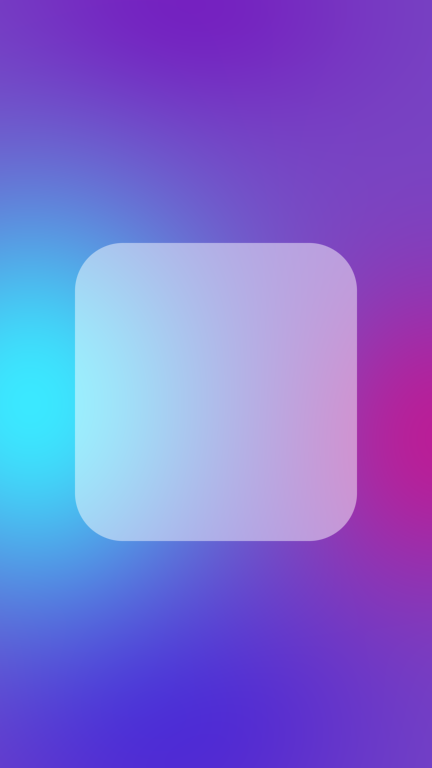
Give the GLSL for this background, as a Shadertoy shader.

```glsl
const vec3 BASE_VIOLET = vec3(0.47, 0.27, 0.765);
const vec3 TOP_PURPLE  = vec3(0.46, 0.12, 0.75);
const vec3 LOW_INDIGO  = vec3(0.305, 0.14, 0.83);
const vec3 HOT_MAGENTA = vec3(0.73, 0.11, 0.59);
const vec3 BRIGHT_CYAN = vec3(0.23, 0.91, 1.0);

// Glow centres and radii, in canvas widths from the middle
const vec2 PURPLE_POS  = vec2(-0.08, 0.86),   PURPLE_SIZE  = vec2(0.42, 0.27);
const vec2 INDIGO_POS  = vec2(-0.12, -0.78),  INDIGO_SIZE  = vec2(0.48, 0.38);
const vec2 MAGENTA_POS = vec2(0.51, -0.125),  MAGENTA_SIZE = vec2(0.34, 0.35);
const vec2 CYAN_POS    = vec2(-0.43, -0.045), CYAN_SIZE    = vec2(0.43, 0.48);

const vec2  CARD_POS    = vec2(0.0, -0.0185);
const vec2  CARD_HALF   = vec2(0.3264, 0.345);
const float CARD_RADIUS = 0.111;
const float CARD_FROST  = 0.48;

float glow(vec2 p, vec2 centre, vec2 size) {
    vec2 d = (p - centre) / size;
    return exp(-dot(d, d));
}

float roundedBox(vec2 p, vec2 halfSize, float radius) {
    vec2 q = abs(p) - halfSize + radius;
    return length(max(q, 0.0)) + min(max(q.x, q.y), 0.0) - radius;
}

void mainImage(out vec4 fragColor, in vec2 fragCoord) {
    vec2 p = (fragCoord - 0.5 * iResolution.xy) / iResolution.x;
    float pixel = 1.0 / iResolution.x;

    // Soft colour field
    vec3 color = BASE_VIOLET;
    color = mix(color, TOP_PURPLE, glow(p, PURPLE_POS, PURPLE_SIZE));
    color = mix(color, LOW_INDIGO, glow(p, INDIGO_POS, INDIGO_SIZE));
    color = mix(color, HOT_MAGENTA, glow(p, MAGENTA_POS, MAGENTA_SIZE));
    color = mix(color, BRIGHT_CYAN, glow(p, CYAN_POS, CYAN_SIZE));

    // Frosted card
    float edge = roundedBox(p - CARD_POS, CARD_HALF, CARD_RADIUS);
    float card = 1.0 - smoothstep(-0.75 * pixel, 0.75 * pixel, edge);
    color = mix(color, vec3(1.0), CARD_FROST * card);

    fragColor = vec4(color, 1.0);
}
```
